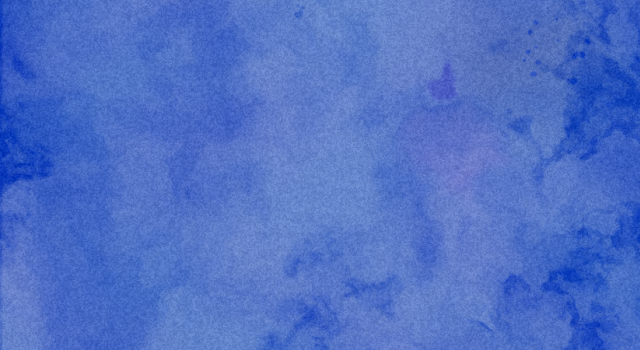
Give the GLSL for this texture, as a WebGL 2 fragment shader.

```glsl
#version 300 es
precision highp float;

#define DEEP vec3(0.06, 0.24, 0.73)
#define PALE vec3(0.37, 0.49, 0.79)
#define GREY vec3(0.34, 0.44, 0.69)
#define VIOLET vec3(0.05, -0.035, 0.0)
#define BASE_TONE 0.83
#define WASH_CONTRAST 1.15
#define WASH_SCALE 3.2
#define MOTTLE 0.75
#define TIDELINE 0.13
#define GRAIN 0.13
#define GRAIN_SCALE 250.0
#define SPECKS 15

uniform vec2 u_resolution;
out vec4 fragColor;

vec3 hash3(vec2 p) {
  vec3 q = fract(p.xyx * vec3(0.1031, 0.1030, 0.0973));
  q += dot(q, q.yxz + 33.33);
  return fract((q.xxy + q.yzz) * q.zyx);
}

// Cellular noise: random cell values blended by distance to each cell point
float cells(vec2 p) {
  vec2 id = floor(p), f = p - id;
  float sum = 0.0, total = 0.0;
  for (int y = -1; y <= 1; y++) {
    for (int x = -1; x <= 1; x++) {
      vec2 offset = vec2(x, y);
      vec3 h = hash3(id + offset + 100.0);
      vec2 d = offset + h.xy - f;
      float w = exp(-6.0 * dot(d, d));
      sum += w * h.z;
      total += w;
    }
  }
  return sum / total;
}

float layeredCells(vec2 p) {
  const mat2 turn = mat2(0.8, 0.6, -0.6, 0.8);
  float sum = 0.0, total = 0.0, amp = 1.0;
  for (int i = 0; i < 5; i++) {
    sum += amp * cells(p);
    total += amp;
    amp *= 0.58;
    p = turn * p * 2.03 + 7.3;
  }
  return sum / total;
}

// Soft elliptical pool of pigment
float pool(vec2 p, vec2 centre, vec2 radius) {
  vec2 d = (p - centre) / radius;
  return exp(-dot(d, d));
}

// Scattered paint drops, gathered around a centre
float specks(vec2 p, vec2 centre, vec2 spread, int count) {
  float ink = 0.0, pixel = 1.0 / u_resolution.y;
  for (int i = 0; i < count; i++) {
    vec3 h = hash3(vec2(float(i) * 3.7 + 5.0, centre.x * 40.0));
    vec2 d = p - centre - (h.xy - 0.5) * spread;
    float radius = mix(0.003, 0.0095, h.z * h.z);
    d.x *= mix(0.8, 1.25, h.y);
    ink = max(ink, 1.0 - smoothstep(-pixel, pixel + 0.002, length(d) - radius));
  }
  return ink;
}

void main() {
  vec2 p = gl_FragCoord.xy / u_resolution.y;
  float width = u_resolution.x / u_resolution.y;

  // Broad washes on a warped sheet
  vec2 warp = vec2(layeredCells(p * 4.0 + 11.0), layeredCells(p * 4.0 + 37.0)) - 0.5;
  vec2 q = p + 0.22 * warp;
  float wash = layeredCells(q * WASH_SCALE + 3.0);
  float tone = BASE_TONE + WASH_CONTRAST * (wash - 0.5);

  // Dark corner, side edges and a pale diagonal band
  tone -= 0.62 * pool(q, vec2(-0.04, 0.88), vec2(0.27, 0.40));
  tone -= 0.20 * pool(q, vec2(width - 0.08, 0.62), vec2(0.16, 0.26));
  tone -= 0.15 * smoothstep(width - 0.10, width, q.x);
  tone -= 0.30 * (1.0 - smoothstep(0.0, 0.012, p.x));
  float band = (q.x - 0.62 - 0.58 * q.y) / 0.16;
  tone += 0.13 * exp(-band * band);

  // Granulated pigment settling in patches
  float mottle = layeredCells(q * 11.0 + 53.0);
  float patches = smoothstep(0.46, 0.66, layeredCells(p * 2.6 + 71.0));
  tone -= MOTTLE * patches * smoothstep(0.42, 0.80, mottle);
  tone -= 0.22 * pool(q, vec2(1.02, 0.87), vec2(0.07, 0.08));
  tone -= 0.30 * pool(q, vec2(1.17, 0.31), vec2(0.035, 0.11));
  tone -= 0.25 * pool(q, vec2(0.64, 0.44), vec2(0.13, 0.035));

  // Drying lines: crisp on one side, fading on the other
  float rim = wash - 0.47;
  float line = exp(-abs(rim) * (rim > 0.0 ? 150.0 : 30.0));
  tone -= TIDELINE * line * smoothstep(0.42, 0.60, mottle);

  // Violet bloom with a darker rim and a small blot above it
  vec2 bloomOffset = (q - vec2(1.31, 0.55)) / vec2(0.14, 0.18);
  float bloomEdge = length(bloomOffset) - 1.0;
  float bloom = 1.0 - smoothstep(-0.4, 0.12, bloomEdge);
  float upper = smoothstep(-0.2, 0.6, bloomOffset.y);
  tone -= 0.14 * upper * exp(-abs(bloomEdge) * (bloomEdge > 0.0 ? 35.0 : 8.0));
  float blot = 1.0 - smoothstep(0.018, 0.044, length(q - vec2(1.262, 0.77)));
  tone -= 0.36 * blot;

  // Paint drops
  float ink = specks(p + 0.02 * warp, vec2(1.59, 0.86), vec2(0.18, 0.22), SPECKS);
  ink = max(ink, specks(p + 0.02 * warp, vec2(0.855, 0.965), vec2(0.025, 0.05), 4));
  tone -= 0.42 * ink;

  // Pigment colour with slow hue drift
  vec3 colour = mix(DEEP, PALE, clamp(tone, -0.08, 1.12));
  float drift = sin(q.x * 7.0 + 2.0 * sin(q.y * 5.0)) * sin(q.y * 6.0 + q.x * 2.0);
  colour += VIOLET * (0.22 * drift + 0.55 * bloom + 0.7 * blot);
  float haze = pool(q, vec2(1.50, 0.84), vec2(0.22, 0.18));
  colour = mix(colour, GREY, 0.55 * haze * (1.0 - ink) * (1.0 - blot));

  // Paper grain
  float grain = 0.75 * cells(p * GRAIN_SCALE) + 0.25 * cells(p * GRAIN_SCALE * 0.4 + 19.0);
  colour += GRAIN * (grain - 0.5) * vec3(1.0, 0.95, 0.8);

  fragColor = vec4(clamp(colour, 0.0, 1.0), 1.0);
}
```
